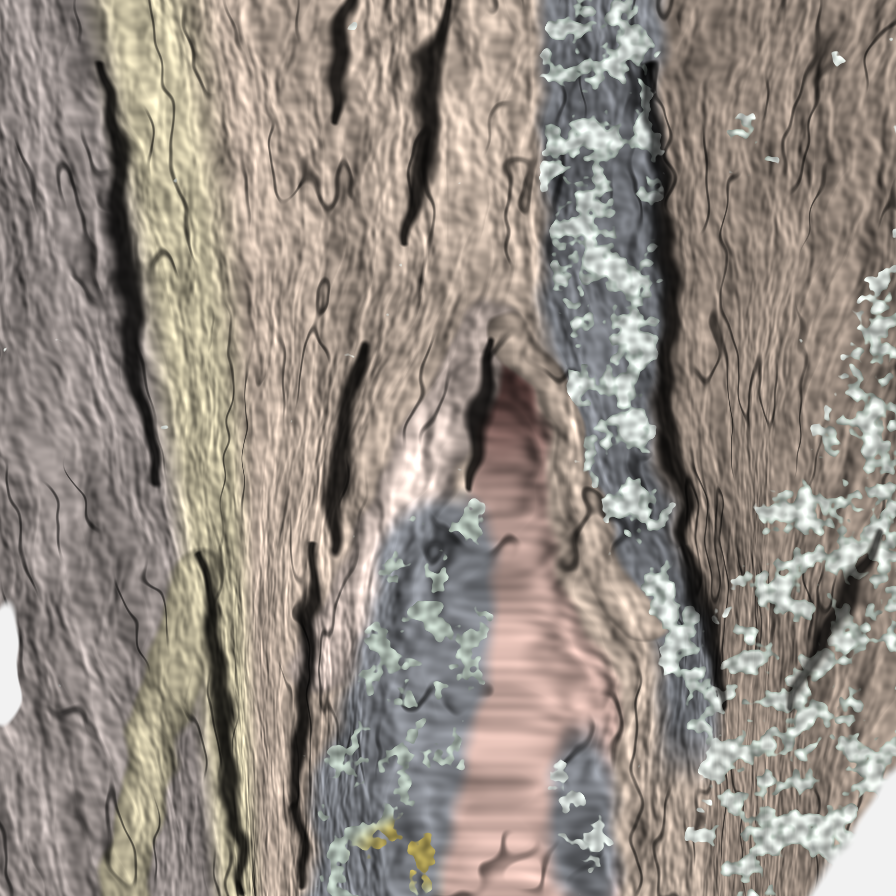
Reproduce this texture procedurally as a three.js fragment shader.

```glsl
// Weathered tree trunk: twisted fibrous bark with dark clefts and pale lichen crusts.
// Gradient noise stretched along a bent grain gives relief; tapered segments carve
// the clefts and raise the strands; thresholded noise grows the lichen.
varying vec2 vUv;

vec2 gradient(vec2 cell) {
  vec3 h = fract(vec3(cell.xyx) * vec3(0.1031, 0.1030, 0.0973));
  h += dot(h, h.yzx + 33.33);
  float angle = 6.2832 * fract((h.x + h.y) * h.z);
  return vec2(cos(angle), sin(angle));
}

float noise(vec2 p) {
  vec2 i = floor(p), f = fract(p);
  vec2 s = f * f * f * (f * (f * 6.0 - 15.0) + 10.0), e = vec2(1.0, 0.0);
  float low = mix(dot(gradient(i), f), dot(gradient(i + e), f - e), s.x);
  float high = mix(dot(gradient(i + e.yx), f - e.yx), dot(gradient(i + 1.0), f - 1.0), s.x);
  return 1.4 * mix(low, high, s.y);
}

// 1 between two edges, softened by blur
float band(float x, float lo, float hi, float blur) {
  return smoothstep(lo - blur, lo + blur, x) * (1.0 - smoothstep(hi - blur, hi + blur, x));
}

// x: signed distance across a segment, y: position along it
vec2 segment(vec2 p, vec2 a, vec2 b) {
  vec2 ab = b - a, ap = p - a;
  float t = clamp(dot(ap, ab) / dot(ab, ab), 0.0, 1.0);
  float side = ab.x * ap.y - ab.y * ap.x < 0.0 ? -1.0 : 1.0;
  return vec2(side * length(ap - ab * t), t);
}

float cleft(vec2 p, vec2 a, vec2 b, float width) {
  vec2 s = segment(p, a, b);
  float w = width * (0.3 + 2.8 * s.y * (1.0 - s.y));
  return 1.0 - smoothstep(0.3 * w, w + 0.003, abs(s.x));
}

// Blends in a rounded strand, lit in the middle and dark at its rims
vec3 strand(vec3 under, vec2 p, vec2 a, vec2 b, float width, vec3 tint) {
  float r = abs(segment(p, a, b).x) / width;
  vec3 lit = tint * (1.08 - 0.45 * r * r);
  return mix(under, lit, 1.0 - smoothstep(0.8, 1.1, r));
}

// Grain coordinates: the left leans right, the middle fans out, the right leans left
vec2 grain(vec2 q) {
  float r = abs(q.x - 0.56);
  float fan = 1.2 * smoothstep(0.25, 0.75, q.y);
  float u = 0.56 + sign(q.x - 0.56) * (r < 0.3 ? 0.3 * pow(r / 0.3 + 0.0001, 1.0 + fan) : r);
  u -= 0.18 * q.y * (1.0 - smoothstep(0.15, 0.45, q.x));
  u += 0.2 * q.y * smoothstep(0.75, 0.95, q.x);
  return vec2(u, q.y);
}

float barkHeight(vec2 f) {
  f.x += 0.02 * noise(f * vec2(9.0, 5.0)) + 0.006 * noise(f * vec2(34.0, 19.0));
  float broad = noise(f * vec2(17.0, 4.0));
  float plates = 0.5 - 2.0 * abs(noise(f * vec2(32.0, 8.0) + 3.0));
  float fibres = noise(f * vec2(74.0, 20.0) + 7.0);
  float flecks = noise(f * vec2(125.0, 75.0) + 11.0);
  return 0.45 * broad + 0.3 * plates + 0.35 * fibres + 0.25 * flecks;
}

void main() {
  vec2 q = vec2(vUv.x, 1.0 - vUv.y); // x across, y down the trunk
  vec2 rough = vec2(noise(q * 24.0), noise(q * 24.0 + 40.0));
  vec2 p = q + 0.008 * rough + 0.02 * vec2(noise(q * 7.0), noise(q * 7.0 + 20.0));
  vec2 f = grain(q);

  vec3 grey = vec3(0.52, 0.49, 0.48), olive = vec3(0.68, 0.65, 0.55);
  vec3 tan_ = vec3(0.66, 0.60, 0.55), brown = vec3(0.52, 0.47, 0.43);
  vec3 pink = vec3(0.65, 0.55, 0.52), slate = vec3(0.40, 0.41, 0.43);

  // Broad zones of bark
  float drop = max(p.y - 0.37, 0.0);
  float columnLeft = 0.61 + 0.12 * smoothstep(0.35, 0.75, p.y);
  float columnRight = 0.735 + 0.06 * smoothstep(0.5, 0.8, p.y);
  float column = band(p.x, columnLeft, columnRight, 0.012) * (1.0 - smoothstep(0.8, 0.88, p.y));
  float fanZone = band(p.x, 0.565 - min(0.28 * drop, 0.07), 0.565 + min(0.3 * drop, 0.12), 0.008);
  fanZone *= smoothstep(0.0, 0.02, drop);
  vec3 color = mix(grey, olive, smoothstep(0.08, 0.13, f.x));
  color = mix(color, tan_, smoothstep(0.18, 0.25, f.x));
  color = mix(color, brown, smoothstep(columnRight - 0.02, columnRight + 0.01, p.x));
  color = mix(color, pink, fanZone);
  color = mix(color, vec3(0.30, 0.21, 0.20), fanZone * (1.0 - smoothstep(0.42, 0.60, p.y)));
  color = mix(color, slate, column);

  // Raised strands
  color = strand(color, p, vec2(0.48, 0.0), vec2(0.36, 0.21), 0.026, tan_);
  color = strand(color, p, vec2(0.555, 0.36), vec2(0.36, 0.74), 0.036, vec3(0.73, 0.67, 0.64));
  color = strand(color, p, vec2(0.575, 0.36), vec2(0.72, 0.70), 0.021, tan_);
  color = strand(color, p, vec2(0.21, 0.64), vec2(0.14, 1.0), 0.030, olive * 0.88);
  color = strand(color, p, vec2(1.0, 0.60), vec2(0.89, 0.77), 0.026, brown);
  float mossBed = 1.0 - smoothstep(0.06, 0.085, abs(segment(p, vec2(0.49, 0.64), vec2(0.41, 1.02)).x));
  float lowBed = 1.0 - smoothstep(0.6, 1.1, length((p - vec2(0.65, 0.93)) / vec2(0.05, 0.12)));
  color = mix(color, slate * 1.1, max(mossBed, lowBed));

  // Relief, lit from the right, and thin cracks along the grain
  float height = barkHeight(f);
  float slope = height - barkHeight(f + vec2(0.004, -0.003));
  color *= 1.05 + 0.6 * height + 0.65 * slope;
  float crack = 1.0 - smoothstep(0.01, 0.1, abs(noise(f * vec2(24.0, 5.0) + 0.25 * rough)));
  color *= 1.0 - 0.55 * crack * smoothstep(-0.05, 0.3, noise(q * vec2(13.0, 8.0) + 5.0));

  // Deep clefts between the strands
  float dark = cleft(p, vec2(0.49, 0.0), vec2(0.455, 0.27), 0.015);
  dark = max(dark, cleft(p, vec2(0.40, 0.0), vec2(0.375, 0.15), 0.013));
  dark = max(dark, cleft(p, vec2(0.40, 0.38), vec2(0.375, 0.61), 0.018));
  dark = max(dark, cleft(p, vec2(0.35, 0.61), vec2(0.335, 0.98), 0.012));
  dark = max(dark, cleft(p, vec2(0.725, 0.08), vec2(0.755, 0.60), 0.018));
  dark = max(dark, cleft(p, vec2(0.755, 0.60), vec2(0.80, 0.78), 0.015));
  dark = max(dark, cleft(p, vec2(0.12, 0.08), vec2(0.165, 0.54), 0.016));
  dark = max(dark, cleft(p, vec2(0.215, 0.62), vec2(0.27, 1.0), 0.013));
  dark = max(dark, cleft(p, vec2(0.98, 0.60), vec2(0.88, 0.79), 0.013));
  dark = max(dark, cleft(p, vec2(0.56, 0.37), vec2(0.51, 0.56), 0.012));
  color *= 1.0 - 0.82 * dark;

  // Lichen crusts
  float rightEdge = 0.98 - 0.22 * smoothstep(0.2, 0.75, p.y);
  float spot = 1.0 - smoothstep(0.5, 1.2, length((p - vec2(0.84, 0.17)) / vec2(0.03, 0.06)));
  float rightBed = smoothstep(rightEdge - 0.03, rightEdge + 0.06, p.x);
  float cover = max(max(column, rightBed), max(0.85 * mossBed, max(0.8 * lowBed, spot)));
  float crust = noise(q * 22.0) + 0.6 * noise(q * 52.0) + 0.4 * noise(q * 110.0);
  float lichen = smoothstep(0.0, 0.14, crust - mix(1.1, 0.03, cover)) * (1.0 - 0.7 * dark);
  vec3 pale = mix(vec3(0.61, 0.67, 0.63), vec3(0.88, 0.91, 0.89), smoothstep(0.05, 0.5, crust));
  pale = mix(pale, vec3(0.60, 0.67, 0.61), 0.6 * mossBed);
  float gold = 1.0 - smoothstep(0.5, 1.1, length((p - vec2(0.46, 0.96)) / vec2(0.07, 0.04)));
  pale = mix(pale, vec3(0.70, 0.63, 0.32), gold);
  color = mix(color, pale * (0.95 + 0.4 * noise(q * 85.0)), 0.92 * lichen);

  // Bright gaps beside the trunk
  float gap = 1.0 - smoothstep(0.9, 1.05, length((p - vec2(0.0, 0.74)) / vec2(0.026, 0.06)));
  gap = max(gap, smoothstep(2.34, 2.37, 1.5 * p.x + p.y));
  color = mix(color, vec3(0.95), gap);
  gl_FragColor = vec4(clamp(color, 0.0, 1.0), 1.0);
}
```
